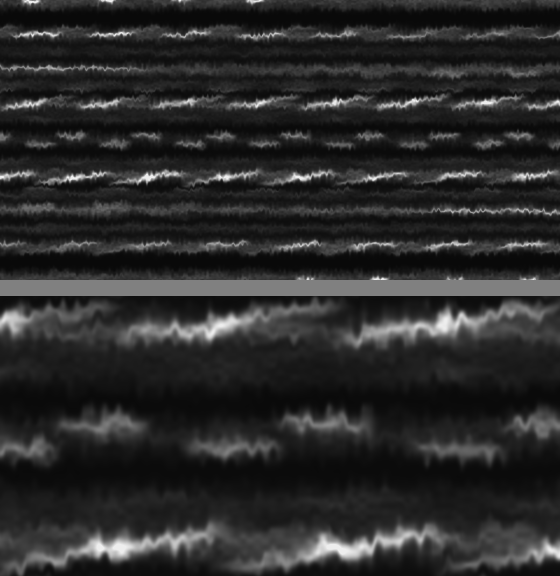
Top, the full canvas; bottom, a detail of the centre.
Reproduce this texture procedurally as a WebGL 2 fragment shader.

```glsl
#version 300 es
precision highp float;
// Dark woven bands: eight rows of frayed grey dashes, seven and a half repeats across.
uniform vec2 u_resolution;
out vec4 fragColor;

const vec2 GRID = vec2(16.0, 8.0);      // canvas size in row heights
const float PERIOD = 16.0 / 7.5;        // width of one repeat
const vec3 SHADOW = vec3(0.035);
const vec3 THREAD = vec3(1.0);

float hash(vec2 p) {
  vec3 q = fract(p.xyx * vec3(0.1031, 0.1030, 0.0973));
  q += dot(q, q.yzx + 33.33);
  return fract((q.x + q.y) * q.z);
}

// Value noise whose lattice repeats every wrapX cells across.
float noise(vec2 p, float wrapX) {
  vec2 cell = floor(p);
  vec2 f = fract(p);
  f = f * f * (3.0 - 2.0 * f);
  float x0 = mod(cell.x, wrapX);
  float x1 = mod(cell.x + 1.0, wrapX);
  float low = mix(hash(vec2(x0, cell.y)), hash(vec2(x1, cell.y)), f.x);
  float high = mix(hash(vec2(x0, cell.y + 1.0)), hash(vec2(x1, cell.y + 1.0)), f.x);
  return mix(low, high, f.y);
}

float bump(float d, float width) {
  return exp(-d * d / (width * width));
}

// A soft dash, repeated across with the common period.
float dash(vec2 p, vec2 middle, vec2 halfSize, float slope) {
  float x = (fract((p.x - middle.x) / PERIOD + 0.5) - 0.5) * PERIOD;
  float ends = 1.0 - smoothstep(0.6, 1.3, abs(x) / halfSize.x);
  return ends * bump(p.y - middle.y - slope * x, halfSize.y);
}

// Bright threads of one half; the other half is the same turned by 180 degrees.
float threads(vec2 p) {
  float right = smoothstep(-7.0, 7.0, p.x);
  float left = 1.0 - right;
  // alternating dashes beside the centre line
  float light = 0.34 * dash(p, vec2(0.44, 0.13), vec2(0.42, 0.085), 0.0);
  // rising strokes
  light += 0.46 * dash(p, vec2(-0.9, 1.01), vec2(0.62, 0.075), 0.12);
  light += mix(0.18, 0.46, right) * dash(p, vec2(-0.05, 1.17), vec2(0.62, 0.07), 0.12);
  light += 0.14 * dash(p, vec2(0.5, 1.43), vec2(0.45, 0.06), 0.0);
  // a thin line that gives way to blobs
  float thinLine = 1.0 - smoothstep(-5.5, -3.0, p.x);
  light += 0.36 * thinLine * bump(p.y - 2.04, 0.045);
  light += 0.28 * smoothstep(0.0, 6.0, p.x) * dash(p, vec2(0.54, 1.88), vec2(0.5, 0.09), 0.0);
  // slim streaks, brighter to the left
  light += mix(0.28, 0.6, left) * dash(p, vec2(-0.55, 3.0), vec2(0.66, 0.055), 0.08);
  light += 0.17 * dash(p, vec2(0.35, 3.16), vec2(0.75, 0.07), 0.06);
  // spots on the border
  light += 0.65 * (1.0 - smoothstep(-0.7, 0.5, p.x)) * dash(p, vec2(-0.71, 4.0), vec2(0.25, 0.07), 0.0);
  return light;
}

// Grey cloth under the threads, by distance from the centre line.
float cloth(float height) {
  float row = floor(height + 0.5);
  float strength = row < 0.5 ? 0.09 : 0.2;
  float grey = strength * bump(height - row, 0.18);
  for (int i = 0; i < 3; i++) {
    grey += 0.095 * bump(height - 0.62 - 0.95 * float(i), 0.15);
  }
  return grey + 0.05 * bump(height - 3.8, 0.1);
}

// Worn patches that repeat with the dashes but drift a little.
float wear(vec2 p) {
  float repeated = noise(vec2(p.x / PERIOD * 4.0, p.y * 9.0 + 60.0), 4.0);
  float loose = noise(p * vec2(1.7, 8.0) + vec2(40.0, 90.0), 512.0);
  return mix(repeated, loose, 0.4);
}

// Ragged edges: fine and coarse vertical displacement.
float fray(vec2 p) {
  float fine = noise(p * vec2(15.0, 7.0) + 200.0, 4096.0) - 0.5;
  float coarse = noise(p * vec2(4.0, 3.0) + 120.0, 4096.0) - 0.5;
  return 0.11 * fine + 0.09 * coarse;
}

void main() {
  vec2 p = (gl_FragCoord.xy / u_resolution - 0.5) * GRID;
  vec2 q = p + vec2(0.0, fray(p));
  float patches = wear(q);
  float grain = noise(p * vec2(14.0, 18.0) + 300.0, 4096.0);
  float light = cloth(abs(q.y)) * (0.45 + 1.15 * patches);
  light += (threads(q) + threads(-q)) * (0.7 + 0.5 * patches);
  light *= 0.82 + 0.36 * grain;
  fragColor = vec4(SHADOW + THREAD * min(light, 0.9), 1.0);
}
```
